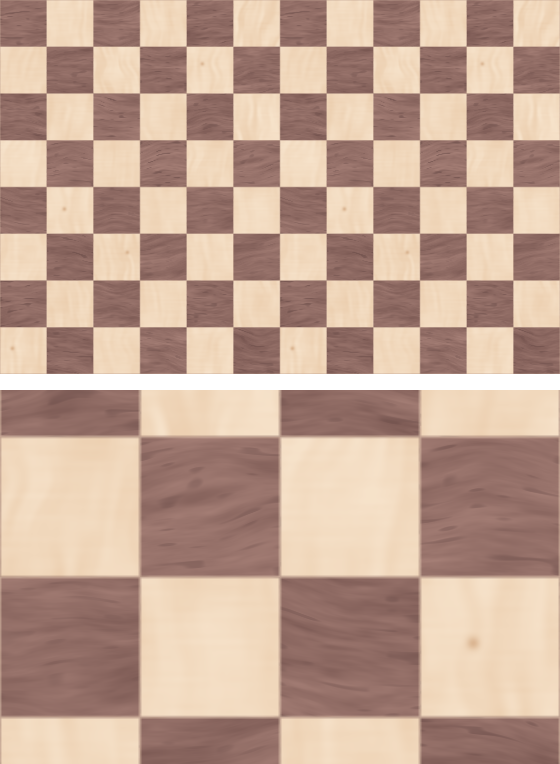
Top: the whole. Bottom: its middle third, enlarged.
A Shadertoy shader for this pattern:

```glsl
// Wooden checkerboard of walnut and curly maple squares, 12 across and 8 down.
// Each square takes its own seed for tone, grain tilt and figure strength;
// stretched value noise makes the grain, and even counts make the board tile.

const vec2 SQUARES = vec2(12.0, 8.0);
const vec2 SEED_PERIOD = vec2(6.0, 8.0);   // the set of squares recurs after this many
const float EDGE = 0.016;                  // half width of a joint, in squares

const vec3 WALNUT_DARK  = vec3(0.44, 0.31, 0.29);
const vec3 WALNUT_LIGHT = vec3(0.645, 0.495, 0.46);
const vec3 WALNUT_PORE  = vec3(0.37, 0.26, 0.25);
const vec3 MAPLE_DARK   = vec3(0.905, 0.775, 0.64);
const vec3 MAPLE_LIGHT  = vec3(0.965, 0.885, 0.79);
const vec3 MAPLE_KNOT   = vec3(0.80, 0.62, 0.46);

float hash(vec2 p) {
    uvec2 q = uvec2(ivec2(floor(p)));
    uint h = q.x * 1597334677u ^ q.y * 3812015801u;
    h = (h ^ (h >> 15)) * 2246822519u;
    h = (h ^ (h >> 13)) * 3266489917u;
    return float((h ^ (h >> 16)) >> 8) / 16777216.0;
}

float noise(vec2 p) {
    vec2 i = floor(p), f = fract(p);
    f = f * f * (3.0 - 2.0 * f);
    return mix(mix(hash(i), hash(i + vec2(1, 0)), f.x),
               mix(hash(i + vec2(0, 1)), hash(i + vec2(1, 1)), f.x), f.y);
}

float fbm(vec2 p) {
    float sum = 0.0, amp = 0.53;
    for (int i = 0; i < 4; i++) {
        sum += amp * noise(p);
        p = p * 2.0 + 17.3;
        amp *= 0.5;
    }
    return sum;
}

// One random value per square and channel.
float pick(vec2 id, float channel) {
    return hash(id + vec2(31.0 * channel + 500.0, 900.0));
}

// Walnut: tilted, bowed horizontal streaks with short dark pores.
vec3 walnut(vec2 p, vec2 id) {
    vec2 seed = id * 64.0 + 100.0;
    float tilt = (pick(id, 1.0) - 0.5) * 0.35;
    float bow = (pick(id, 2.0) - 0.5) * 0.35;
    float x = p.x - 0.5;
    float y = p.y + tilt * x + bow * x * x + 0.14 * noise(seed + p * vec2(2.0, 2.5));
    float broad = fbm(seed + vec2(p.x * 0.9, y * 5.0));
    float streak = fbm(seed + vec2(p.x * 2.2, y * 15.0) + 9.0);
    float fine = noise(seed + vec2(p.x * 8.0, y * 36.0));
    float tone = 0.62 + 0.5 * (broad - 0.5) + 0.65 * (streak - 0.5);
    tone += mix(0.1, 0.24, pick(id, 3.0)) * (fine - 0.5) + 0.16 * (pick(id, 4.0) - 0.5);
    vec3 col = mix(WALNUT_DARK, WALNUT_LIGHT, clamp(tone, 0.0, 1.1));
    float pore = smoothstep(0.74, 0.95, noise(seed + vec2(p.x * 5.0, y * 26.0) + 23.0));
    return mix(col, WALNUT_PORE, pore * mix(0.15, 0.45, pick(id, 5.0)));
}

// Maple: upright curl ripples over faint cross grain, with a rare small knot.
vec3 maple(vec2 p, vec2 id) {
    vec2 seed = id * 64.0 + 700.0;
    float lean = (pick(id, 6.0) - 0.5) * 0.5;
    float x = p.x + lean * (p.y - 0.5) + 0.16 * noise(seed + p * 3.0);
    float curl = noise(seed + vec2(x * mix(8.0, 15.0, pick(id, 7.0)), p.y * 1.8));
    float cloud = fbm(seed + p * vec2(3.0, 2.0) + 11.0);
    float grain = noise(seed + vec2(p.x * 3.0, p.y * 26.0) + 29.0);
    float tone = 0.68 + mix(0.18, 0.6, pick(id, 8.0)) * (curl - 0.5);
    tone += 0.4 * (cloud - 0.5) + 0.12 * (grain - 0.5) + 0.14 * (pick(id, 9.0) - 0.5);
    vec3 col = mix(MAPLE_DARK, MAPLE_LIGHT, clamp(tone, 0.0, 1.0));
    vec2 centre = 0.25 + 0.5 * vec2(pick(id, 10.0), pick(id, 11.0));
    float knot = exp(-dot(p - centre, p - centre) * 500.0);
    return mix(col, MAPLE_KNOT, 0.6 * knot * step(0.8, pick(id, 12.0)));
}

void mainImage(out vec4 fragColor, in vec2 fragCoord) {
    vec2 board = fragCoord / iResolution.xy * SQUARES;
    vec2 cell = floor(board), p = fract(board);
    vec2 id = mod(cell, SEED_PERIOD);

    // Smooth alternating sign on each axis; their product is the checker.
    vec2 halfWidth = max(vec2(EDGE), 0.6 * SQUARES / iResolution.xy);
    vec2 ramp = clamp((0.5 - abs(p - 0.5)) / halfWidth, 0.0, 1.0);
    vec2 side = ramp * (1.0 - 2.0 * mod(cell, 2.0));
    float light = 0.5 + 0.5 * side.x * side.y;

    fragColor = vec4(mix(walnut(p, id), maple(p, id), light), 1.0);
}
```
